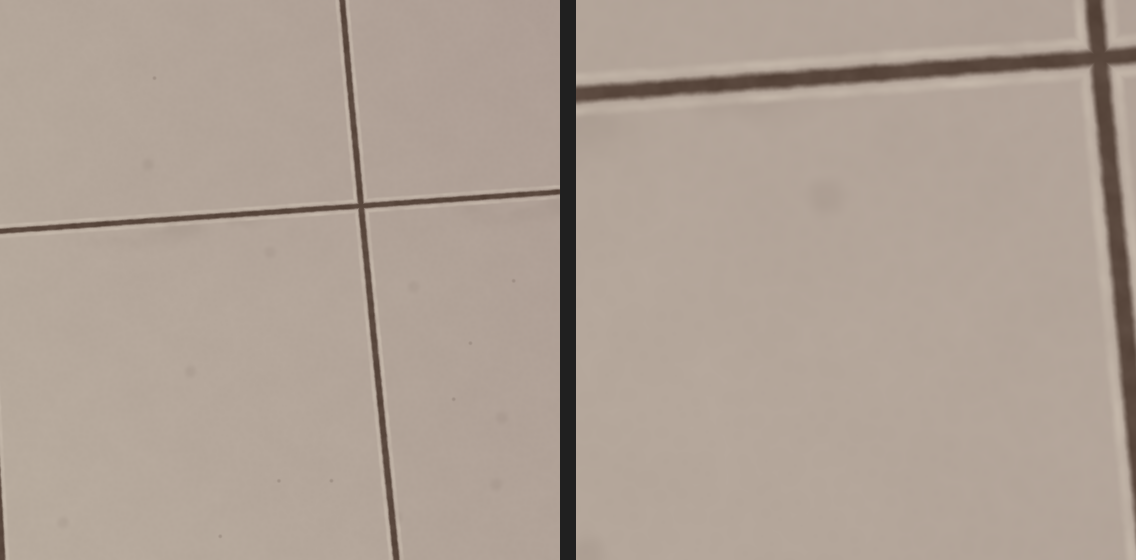
Left, the full canvas; right, a detail of the centre.
Give the GLSL for this texture, as a three.js fragment shader.

```glsl
varying vec2 vUv;

const vec3 TILE_ROSE = vec3(0.685, 0.622, 0.586);
const vec3 TILE_SAND = vec3(0.722, 0.674, 0.618);
const vec3 GROUT_DARK = vec3(0.33, 0.26, 0.22);
const vec3 RIM_LIGHT = vec3(0.785, 0.735, 0.68);
const vec3 STAIN = vec3(0.53, 0.47, 0.43);
const float ROW_PITCH = 0.72;

vec2 hash2(vec2 p) {
  vec2 q = vec2(dot(p, vec2(127.1, 311.7)), dot(p, vec2(269.5, 183.3)));
  return fract(sin(q) * 43758.5);
}

// Distance to the nearest jittered cell point
float cellular(vec2 p) {
  vec2 cell = floor(p);
  float nearest = 2.0;
  for (int j = -1; j <= 1; j++) {
    for (int i = -1; i <= 1; i++) {
      vec2 id = cell + vec2(float(i), float(j));
      nearest = min(nearest, length(id + hash2(id) - p));
    }
  }
  return nearest;
}

// Layered sines for soft clouding, about -1 to 1
float clouds(vec2 p) {
  float sum = 0.0;
  float amp = 0.5;
  for (int i = 0; i < 4; i++) {
    sum += amp * sin(p.x + 1.3 * sin(p.y)) * cos(p.y + 1.1 * sin(p.x * 0.8));
    p = mat2(1.5, 1.1, -1.1, 1.5) * p + 2.7;
    amp *= 0.55;
  }
  return sum;
}

// Skewed tile coordinates: joints lie on whole numbers
vec2 tileCoords(vec2 p) {
  float left = 0.004 - 0.055 * p.y;
  float right = 0.708 - 0.1045 * p.y + 0.0075 * p.y * p.y;
  float row = (p.y - 0.587 - 0.0703 * p.x) / ROW_PITCH;
  return vec2((p.x - left) / (right - left), row);
}

float jointDistance(float coord, float pitch) {
  return abs(fract(coord + 0.5) - 0.5) * pitch;
}

float band(float d, float halfWidth, float blur) {
  return 1.0 - smoothstep(halfWidth - blur, halfWidth + blur, d);
}

// Sparse round marks, one in a few cells
float specks(vec2 p, float scale, float radius, float density) {
  vec2 q = p * scale;
  vec2 id = floor(q);
  vec2 rnd = hash2(id + 17.0);
  float d = length(fract(q) - mix(vec2(0.25), vec2(0.75), rnd)) / scale;
  float present = step(1.0 - density, hash2(id + 5.0).x);
  return present * (1.0 - smoothstep(0.2 * radius, radius, d));
}

vec3 tileSurface(vec2 p, vec2 tileId) {
  float warmth = 0.72 - 0.48 * p.x - 0.40 * p.y;
  warmth += 0.22 * p.y * (1.0 - p.x) + 0.10 * clouds(p * 5.0);
  vec3 color = mix(TILE_ROSE, TILE_SAND, clamp(warmth + 0.12, 0.0, 1.0));
  float shade = 0.006 * (hash2(tileId).x - 0.5);
  float mottle = 0.006 * clouds(p * 32.0) + 0.008 * (cellular(p * 85.0) - 0.5);
  return color + shade + mottle;
}

void main() {
  vec2 p = vUv;
  vec2 tile = tileCoords(p);
  vec3 color = tileSurface(p, floor(tile));

  // Faint marks on the tile faces
  color = mix(color, STAIN, 0.16 * specks(p, 5.0, 0.016, 0.25));
  color = mix(color, STAIN, 0.45 * specks(p, 9.0, 0.005, 0.06));

  // Joint distances with slightly rough edges
  float rough = 0.0007 * clouds(p * 170.0);
  float across = jointDistance(tile.x, 0.675) + rough;
  float down = jointDistance(tile.y, ROW_PITCH) + rough;
  float nearest = min(across, down);

  // Grime gathered along the lower side of the horizontal joint
  float below = -tile.y * ROW_PITCH;
  float grime = smoothstep(0.0, 0.012, below) * (1.0 - smoothstep(0.015, 0.065, below));
  grime *= smoothstep(-0.2, 0.6, clouds(p * vec2(12.0, 26.0)));
  color = mix(color, STAIN, 0.17 * grime);

  // Worn pale rims beside the joints
  float wear = 0.55 + 0.35 * clouds(p * 60.0);
  float rim = band(abs(nearest - 0.0098), 0.0025, 0.0025);
  color = mix(color, RIM_LIGHT, rim * clamp(wear, 0.0, 1.0));

  // Dark grout, a little wider in the vertical joint
  float grout = max(band(across, 0.0052, 0.0024), band(down, 0.0046, 0.0024));
  vec3 groutColor = GROUT_DARK + 0.035 * clouds(p * 110.0);
  color = mix(color, groutColor, grout * 0.96);

  gl_FragColor = vec4(color, 1.0);
}
```
